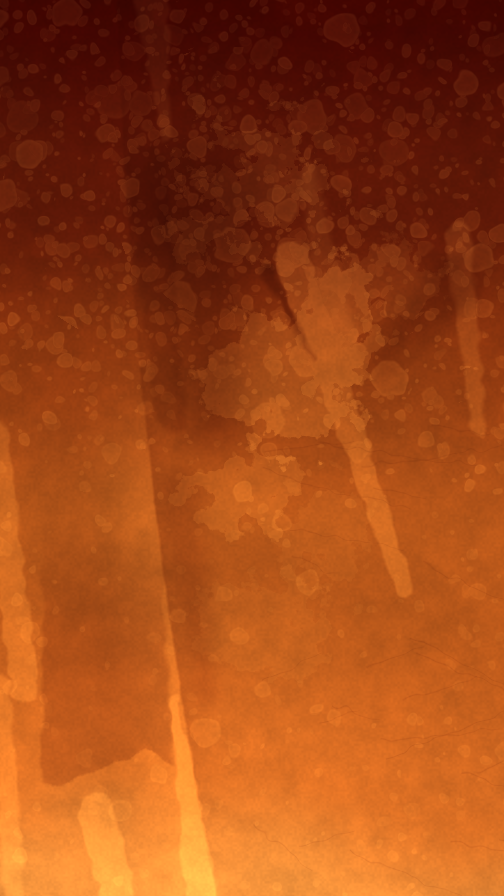
This background is drawn by a Shadertoy shader. Its source:

```glsl
// Weathered rust wall: dark red to glowing orange, with paint drips, blots, spatter and scratches.

const vec3 GLOW   = vec3(0.98, 0.59, 0.24);
const vec3 ORANGE = vec3(0.87, 0.44, 0.145);
const vec3 RUST   = vec3(0.71, 0.335, 0.10);
const vec3 BROWN  = vec3(0.56, 0.22, 0.06);
const vec3 MAROON = vec3(0.36, 0.09, 0.025);
const vec3 DARK   = vec3(0.25, 0.02, 0.005);
const vec3 TINT   = vec3(0.18, 0.14, 0.06);   // light added by pale paint
const vec3 STAIN  = vec3(0.38, 0.55, 0.60);   // light taken by dark stains
const float EDGE = 0.004;
const int SPATTER_LAYERS = 4;
const int SCRATCHES = 26;

float hash(vec2 p) {
    vec3 q = fract(vec3(p.xyx) * 0.1031);
    q += dot(q, q.yzx + 33.33);
    return fract((q.x + q.y) * q.z);
}

float noise(vec2 p) {
    vec2 i = floor(p), f = fract(p);
    f = f * f * (3.0 - 2.0 * f);
    return mix(mix(hash(i), hash(i + vec2(1, 0)), f.x),
               mix(hash(i + vec2(0, 1)), hash(i + vec2(1, 1)), f.x), f.y);
}

float fbm(vec2 p) {
    float sum = 0.0, amp = 0.5;
    for (int i = 0; i < 5; i++) {
        sum += amp * noise(p);
        p = mat2(1.6, 1.2, -1.2, 1.6) * p + 17.3;
        amp *= 0.5;
    }
    return sum;
}

// Tapered stroke from a to b
float stroke(vec2 p, vec2 a, vec2 b, float ra, float rb, float soft) {
    vec2 ab = b - a;
    float t = clamp(dot(p - a, ab) / dot(ab, ab), 0.0, 1.0);
    return smoothstep(soft, -soft, length(p - a - ab * t) - mix(ra, rb, t));
}

// Ragged patch of paint
float blot(vec2 p, vec2 centre, vec2 radius, float rough) {
    float d = length((p - centre) / radius) - 1.0 + rough;
    return smoothstep(0.06, -0.06, d);
}

// Randomly sized drops with paler rims, one per cell
float spatter(vec2 p, float cells, float density) {
    vec2 q = p * cells, cell = floor(q);
    float paint = 0.0, soft = EDGE * cells * 0.6;
    for (int j = -1; j <= 1; j++)
    for (int i = -1; i <= 1; i++) {
        vec2 id = cell + vec2(i, j), seed = id + cells * 7.0;
        vec2 centre = id + vec2(hash(seed), hash(seed + 41.7));
        float size = mix(0.12, 0.48, pow(hash(seed + 83.1), 1.6));
        float d = length(q - centre) - size;
        float drop = smoothstep(soft, -soft, d) * (0.75 + 0.35 * smoothstep(-0.14, 0.0, d));
        float present = step(hash(seed + 127.9), density);
        paint = max(paint, drop * present * mix(0.3, 0.8, hash(seed + 9.2)));
    }
    return paint;
}

void mainImage(out vec4 fragColor, in vec2 fragCoord) {
    vec2 p = fragCoord / iResolution.x;
    float h = fragCoord.y / iResolution.y;
    float cloud = fbm(p * 5.0) - 0.5;
    float rough = fbm(p * 28.0) - 0.5;
    vec2 w = p + 0.012 * (vec2(noise(p * 45.0), noise(p * 45.0 + 60.0)) - 0.5);

    // Vertical gradient, cooler at the lower right
    float g = h + 0.05 * cloud + 0.07 * smoothstep(0.5, 1.0, p.x) * smoothstep(0.5, 0.1, h);
    vec3 col = mix(GLOW, ORANGE, smoothstep(0.0, 0.16, g));
    col = mix(col, RUST, smoothstep(0.12, 0.36, g));
    col = mix(col, BROWN, smoothstep(0.40, 0.62, g));
    col = mix(col, MAROON, smoothstep(0.58, 0.78, g));
    col = mix(col, DARK, smoothstep(0.78, 1.0, g));

    // Dark stains
    float stain = 0.55 * stroke(w, vec2(0.40, 1.38), vec2(0.425, 0.95), 0.11, 0.05, 0.07);
    stain += 0.4 * stroke(w, vec2(0.90, 1.22), vec2(0.76, 1.07), 0.06, 0.02, 0.04);
    stain += 0.25 * stroke(w, vec2(0.29, 1.45), vec2(0.34, 0.95), 0.04, 0.03, 0.01);
    stain += 0.25 * stroke(w, vec2(0.36, 0.80), vec2(0.41, 0.40), 0.04, 0.02, 0.03);

    // Fold: pale strip on the left of a long curved edge
    float fold = p.x - (0.428 - 0.19 * p.y + 0.045 * p.y * p.y) - 0.006 * rough;
    float low = smoothstep(1.15, 0.7, p.y);
    float pale = 0.45 * low * smoothstep(EDGE, -EDGE, fold) * smoothstep(-0.16, 0.0, fold);
    stain += 0.22 * smoothstep(-EDGE, EDGE, fold) * exp(-max(fold, 0.0) * 30.0) * smoothstep(0.1, 0.4, p.y);

    // Hanging dark drip with a ragged lower end
    float hem = 0.19 + 0.12 * noise(vec2(p.x * 17.0, 3.0)) + 0.03 * rough;
    float sheet = smoothstep(0.078, 0.088, w.x) * smoothstep(0.342, 0.328, w.x + 0.06 * (p.y - 0.4));
    sheet *= smoothstep(hem - EDGE, hem + EDGE, p.y) * smoothstep(0.78, 0.45, p.y);
    stain += 0.32 * sheet;

    // Pale drips
    pale += 0.6 * stroke(w, vec2(0.58, 1.26), vec2(0.803, 0.613), 0.035, 0.017, EDGE);
    pale += 0.35 * stroke(w, vec2(0.609, 1.45), vec2(0.67, 1.08), 0.014, 0.04, 0.012);
    pale += 0.5 * stroke(w, vec2(0.91, 1.31), vec2(0.95, 0.93), 0.025, 0.015, 0.006);
    pale += 0.55 * stroke(w, vec2(-0.02, 0.92), vec2(0.05, 0.41), 0.035, 0.025, EDGE);
    pale += 0.5 * stroke(w, vec2(0.0, 0.42), vec2(0.03, 0.0), 0.02, 0.02, 0.006);
    pale += 0.6 * stroke(w, vec2(0.19, 0.17), vec2(0.235, 0.0), 0.035, 0.035, EDGE);
    pale += 0.6 * stroke(w, vec2(0.345, 0.39), vec2(0.40, 0.0), 0.008, 0.032, EDGE);
    pale += 0.35 * stroke(w, vec2(0.30, 1.78), vec2(0.33, 1.50), 0.035, 0.008, 0.006);

    // Ragged blots down the middle
    float ragged = 1.8 * rough + 0.8 * cloud;
    pale += 0.6 * blot(w, vec2(0.56, 1.03), vec2(0.12, 0.13), ragged);
    pale += 0.55 * blot(w, vec2(0.67, 1.14), vec2(0.07, 0.12), ragged);
    pale += 0.4 * blot(w, vec2(0.50, 0.80), vec2(0.11, 0.075), ragged);
    pale += 0.18 * blot(w, vec2(0.65, 0.73), vec2(0.09, 0.10), ragged);
    pale += 0.2 * blot(w, vec2(0.53, 0.53), vec2(0.13, 0.09), ragged);
    pale += 0.3 * blot(w, vec2(0.77, 1.22), vec2(0.10, 0.07), ragged);
    pale += 0.35 * blot(w, vec2(0.50, 1.42), vec2(0.14, 0.10), 2.2 * ragged);
    stain += 0.5 * stroke(w, vec2(0.53, 1.24), vec2(0.62, 1.07), 0.012, 0.003, 0.008);

    // Spatter, thickest in the upper middle
    float density = 0.06 + 0.22 * smoothstep(0.75, 1.2, p.y);
    density += 0.4 * exp(-dot(p - vec2(0.5, 1.38), p - vec2(0.5, 1.38)) * 11.0);
    float drops = 0.0;
    for (int i = 0; i < SPATTER_LAYERS; i++)
        drops = max(drops, spatter(w, 13.0 + 11.0 * float(i), density));
    pale += drops * mix(0.45, 0.75, smoothstep(0.5, 1.1, p.y));

    // Scratches at the lower right
    for (int i = 0; i < SCRATCHES; i++) {
        vec2 s = vec2(float(i), 5.0);
        vec2 a = vec2(0.5 + 0.5 * hash(s), 0.95 * hash(s + 20.0));
        float angle = mix(-0.7, 0.5, hash(s + 50.0));
        vec2 b = a + vec2(cos(angle), sin(angle)) * mix(0.08, 0.35, hash(s + 80.0));
        stain += 0.22 * stroke(w, a, b, 0.0008, 0.0, 0.0025);
    }

    // Mottling and grain
    col += TINT * min(pale, 1.0) * mix(1.0, 0.75, smoothstep(0.75, 1.0, h));
    col *= 1.0 - STAIN * min(stain, 0.9);
    col *= 1.0 + 0.22 * cloud + 0.16 * rough + 0.06 * (noise(p * 220.0) - 0.5);
    fragColor = vec4(clamp(col, 0.0, 1.0), 1.0);
}
```
